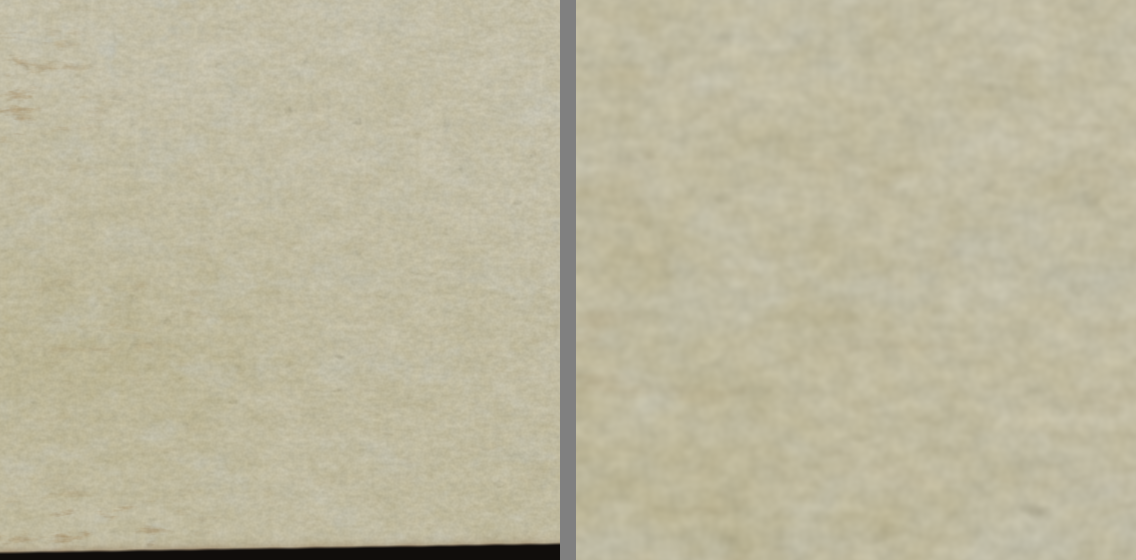
Left, the full canvas; right, a detail of the centre.
Reproduce this texture procedurally as a Shadertoy shader.

```glsl
#define PAPER vec3(0.768, 0.748, 0.660)
#define OLIVE vec3(0.728, 0.702, 0.575)
#define COOL_GREY vec3(0.752, 0.752, 0.700)
#define OCHRE vec3(0.640, 0.550, 0.400)
#define EDGE_BROWN vec3(0.600, 0.510, 0.400)
#define BACKDROP vec3(0.062, 0.050, 0.042)
#define GRAIN_SCALE 95.0
#define GRAIN_STRENGTH 0.040
#define MOTTLE_STRENGTH 0.050
#define STAIN_STRENGTH 0.55
#define EDGE_SOFTNESS 0.0035

vec2 hashGradient(vec2 cell) {
    vec3 p = fract(cell.xyx * vec3(0.1031, 0.1030, 0.0973));
    p += dot(p, p.yzx + 33.33);
    float angle = 6.28318 * fract((p.x + p.y) * p.z);
    return vec2(cos(angle), sin(angle));
}

float gradientNoise(vec2 p) {
    vec2 i = floor(p), f = fract(p);
    vec2 u = f * f * f * (f * (f * 6.0 - 15.0) + 10.0);
    vec2 e = vec2(0.0, 1.0);
    float a = dot(hashGradient(i), f);
    float b = dot(hashGradient(i + e.yx), f - e.yx);
    float c = dot(hashGradient(i + e.xy), f - e.xy);
    float d = dot(hashGradient(i + e.yy), f - e.yy);
    return mix(mix(a, b, u.x), mix(c, d, u.x), u.y);
}

float fbm(vec2 p) {
    float sum = 0.0, amplitude = 0.6;
    for (int i = 0; i < 4; i++) {
        sum += amplitude * gradientNoise(p);
        p = mat2(1.98, 0.12, -0.12, 1.98) * p + 17.3;
        amplitude *= 0.58;
    }
    return sum;
}

// Soft elliptical region, 1 at its centre
float patchMask(vec2 uv, vec2 centre, vec2 radius) {
    vec2 d = (uv - centre) / radius;
    return exp(-dot(d, d));
}

vec3 parchment(vec2 uv) {
    // Broad drift from neutral paper to a yellower lower left
    float cloud = fbm(uv * vec2(3.0, 4.0) + 5.0);
    float aged = patchMask(uv, vec2(0.05, 0.38), vec2(0.50, 0.36));
    float lower = smoothstep(0.85, 0.1, uv.y);
    vec3 color = mix(PAPER, OLIVE, clamp(0.10 + 0.50 * aged + 0.25 * lower + 0.50 * cloud, 0.0, 1.0));

    // Cool blotches, strongest near the top left
    float cool = smoothstep(0.0, 0.4, fbm(uv * vec2(9.0, 13.0) + 41.0));
    float coolArea = 0.35 + 0.5 * patchMask(uv, vec2(0.27, 0.93), vec2(0.22, 0.12));
    color = mix(color, COOL_GREY, cool * coolArea);

    // Mottling drawn out sideways, shifting blue more than red
    float mottle = fbm(uv * vec2(15.0, 30.0) + 73.0);
    color += MOTTLE_STRENGTH * mottle * vec3(0.85, 0.9, 1.25);

    // Ochre streaks along the left side and the bottom corner
    float stainArea = patchMask(uv, vec2(0.03, 0.84), vec2(0.13, 0.12))
                    + 1.3 * patchMask(uv, vec2(0.15, 0.06), vec2(0.20, 0.05))
                    + 0.5 * patchMask(uv, vec2(0.20, 0.42), vec2(0.15, 0.08)) + 0.16;
    float streak = smoothstep(0.05, 0.55, fbm(uv * vec2(13.0, 38.0) + 19.0));
    color = mix(color, OCHRE, clamp(STAIN_STRENGTH * stainArea * streak, 0.0, 1.0));

    // Sparse grey flecks
    float fleck = smoothstep(0.36, 0.65, gradientNoise(uv * vec2(32.0, 48.0) + 7.0));
    color -= 0.07 * fleck * (0.6 + gradientNoise(uv * 120.0));

    // Fine soft grain and a little colour noise
    float grain = gradientNoise(uv * GRAIN_SCALE * vec2(0.8, 1.2))
                + 0.6 * gradientNoise(uv * GRAIN_SCALE * 2.0 + 31.0);
    float tint = gradientNoise(uv * GRAIN_SCALE * 0.6 + 57.0);
    return color + GRAIN_STRENGTH * grain + 0.018 * tint * vec3(0.3, -0.1, -1.0);
}

void mainImage(out vec4 fragColor, in vec2 fragCoord) {
    vec2 uv = fragCoord / iResolution.xy;
    vec3 color = parchment(uv);

    // Slightly tilted lower edge with a worn brown rim
    float edgeHeight = 0.013 + 0.016 * uv.x + 0.0012 * gradientNoise(vec2(uv.x * 22.0, 3.0));
    float height = uv.y - edgeHeight;
    float rim = exp(-max(height, 0.0) / 0.006) * (0.65 + 0.5 * gradientNoise(uv * 25.0));
    color = mix(color, EDGE_BROWN, clamp(rim, 0.0, 1.0));

    float sheet = smoothstep(-EDGE_SOFTNESS, EDGE_SOFTNESS, height);
    color = mix(BACKDROP, color, sheet);
    fragColor = vec4(clamp(color, 0.0, 1.0), 1.0);
}
```
